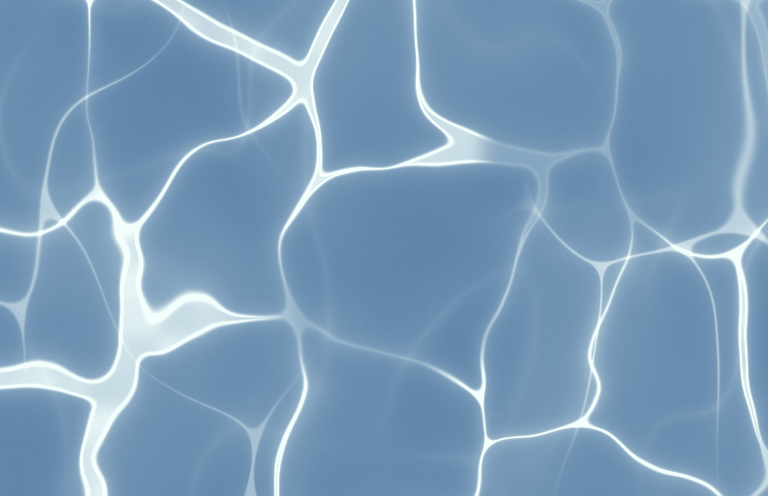
This texture is drawn by a Shadertoy shader. Its source:

```glsl
const vec3 DEEP_WATER = vec3(0.355, 0.508, 0.656);
const vec3 SUNLIGHT = vec3(0.95, 1.0, 0.99);
const vec2 CELL_DENSITY = vec2(2.9, 2.25);     // main net, cells per canvas height
const vec2 FILAMENT_DENSITY = vec2(2.1, 1.3);  // faint second net
const float CELL_JITTER = 0.86;
const float CORNER_ROUNDING = 0.07;
const float STRAND_WIDTH = 0.0036;
const float RIBBON_WIDTH = 0.021;
const float HALO_WIDTH = 0.021;
const float HALO_LIGHT = 0.27;
const float VEIL_LIGHT = 0.15;
const float WISP_LIGHT = 0.13;
const float GRAIN = 0.018;

vec2 hash2(vec2 p) {
    return fract(sin(vec2(dot(p, vec2(127.1, 311.7)), dot(p, vec2(269.5, 183.3)))) * 43758.5);
}

// Two independent channels of smooth value noise
vec2 noise2(vec2 p) {
    vec2 i = floor(p), f = fract(p);
    vec2 u = f * f * f * (f * (f * 6.0 - 15.0) + 10.0);
    return mix(mix(hash2(i), hash2(i + vec2(1, 0)), u.x),
               mix(hash2(i + vec2(0, 1)), hash2(i + vec2(1, 1)), u.x), u.y);
}

float smoothMin(float a, float b, float k) {
    float h = max(k - abs(a - b), 0.0) / k;
    return min(a, b) - h * h * k * 0.25;
}

// Distance to the borders of a jittered cell net, with rounded corners
float netDistance(vec2 p) {
    vec2 cell = floor(p), f = fract(p);
    vec2 nearestCell = vec2(0), toNearest = vec2(0);
    float best = 8.0;
    for (int y = -1; y <= 1; y++)
    for (int x = -1; x <= 1; x++) {
        vec2 g = vec2(x, y);
        vec2 r = g + 0.5 + CELL_JITTER * (hash2(cell + g) - 0.5) - f;
        if (dot(r, r) < best) {
            best = dot(r, r);
            nearestCell = g;
            toNearest = r;
        }
    }
    float border = 8.0;
    for (int y = -2; y <= 2; y++)
    for (int x = -2; x <= 2; x++) {
        vec2 g = nearestCell + vec2(x, y);
        vec2 r = g + 0.5 + CELL_JITTER * (hash2(cell + g) - 0.5) - f;
        vec2 between = r - toNearest;
        if (dot(between, between) > 0.0001) {
            float d = dot(0.5 * (r + toNearest), normalize(between));
            border = smoothMin(border, d, CORNER_ROUNDING);
        }
    }
    return max(border, 0.0);
}

// Soft bright line centred on zero
float strand(float d, float width) {
    float x = d / max(width, 1.0 / iResolution.y);
    return exp(-x * x);
}

// Folds of light: two strands that part and cross, with a thin sheet between
float ribbonLight(float d, vec2 p) {
    float spread = 2.0 * noise2(p * 3.1 + 17.0).x - 1.0;
    float halfWidth = RIBBON_WIDTH * spread * spread * 1.6;
    float sheet = 1.0 - smoothstep(halfWidth - 0.003, halfWidth + 0.002, d);
    float sheetLight = 0.32 + 0.22 * noise2(p * 14.0 + 5.0).x;
    float strength = mix(0.16, 1.0, smoothstep(0.24, 0.5, noise2(p * 2.6 + 41.0).y));
    float rim = strand(d - halfWidth, STRAND_WIDTH);
    float halo = HALO_LIGHT * exp(-max(d - halfWidth, 0.0) / HALO_WIDTH);
    return strength * (0.62 * rim + sheetLight * sheet) + halo * mix(0.6, 1.0, strength);
}

// Broad veils and curved wisps inside the cells
float softLight(vec2 p) {
    vec2 q = p + 0.22 * (noise2(p * 2.7 + 9.0) - 0.5);
    float veil = 0.65 * noise2(q * vec2(3.4, 2.6) + 3.0).x + 0.35 * noise2(q * 7.0).y;
    float fold = 1.0 - abs(2.0 * noise2(q * vec2(5.5, 3.6) + 28.0).x - 1.0);
    float wisp = pow(fold, 7.0) * noise2(p * 4.0 + 60.0).y;
    return VEIL_LIGHT * veil + WISP_LIGHT * wisp;
}

void mainImage(out vec4 fragColor, in vec2 fragCoord) {
    vec2 p = fragCoord / iResolution.y;

    // Bend the straight borders as rippling water would
    vec2 bent = p + 0.16 * (noise2(p * 3.6 + 2.0) - 0.5)
                  + 0.035 * (noise2(p * 10.0 + 13.0) - 0.5);
    float netScale = 0.5 * (CELL_DENSITY.x + CELL_DENSITY.y);
    float d = netDistance(bent * CELL_DENSITY + vec2(4.3, 7.6)) / netScale;

    // Faint stray filaments crossing the main net
    vec2 drift = p + 0.24 * (noise2(p * 3.0 + 51.0) - 0.5);
    float filamentScale = 0.5 * (FILAMENT_DENSITY.x + FILAMENT_DENSITY.y);
    float e = netDistance(drift * FILAMENT_DENSITY + vec2(31.7, 12.4)) / filamentScale;
    float visible = smoothstep(0.38, 0.75, noise2(p * 2.3 + 77.0).x);
    float filament = visible * (0.38 * strand(e, STRAND_WIDTH) + 0.12 * exp(-e / HALO_WIDTH));

    float light = softLight(p) + ribbonLight(d, p) + filament;
    light += GRAIN * (hash2(floor(p * 330.0)).x - 0.5);
    fragColor = vec4(mix(DEEP_WATER, SUNLIGHT, clamp(light, 0.0, 1.0)), 1.0);
}
```
